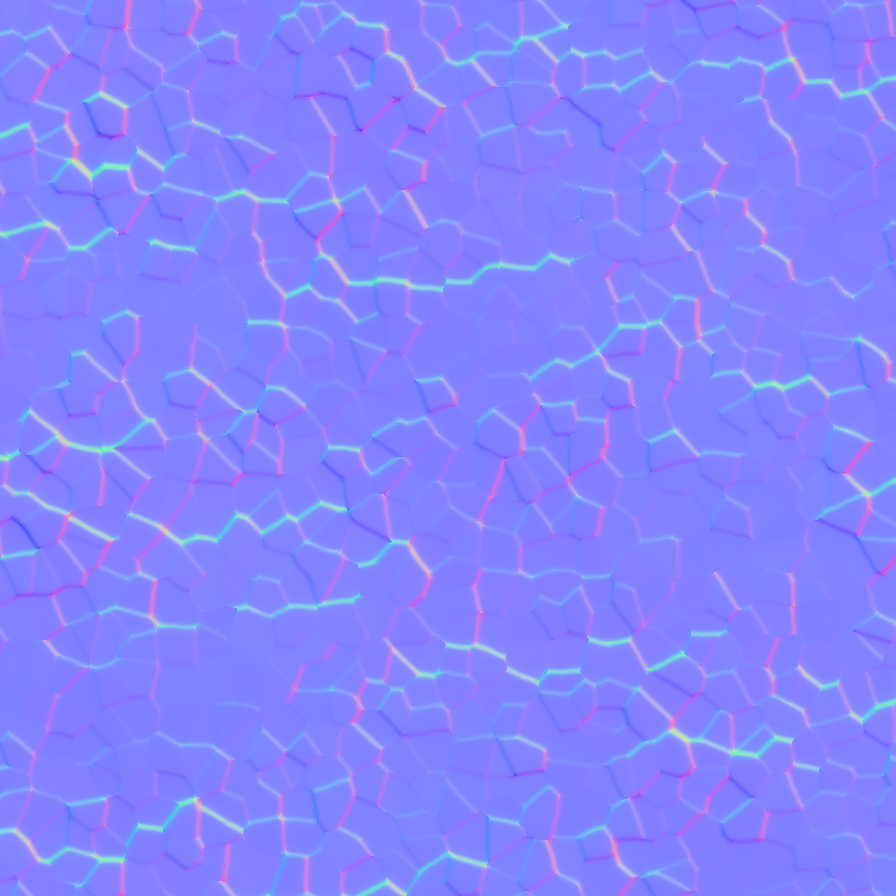
Give the GLSL for this texture map, as a three.js fragment shader.

```glsl
// Tangent-space normal map of cracked, stepped stone: Voronoi plates sit at
// different heights, and every border between two plates is a soft bevel.
// Long terraces descend upward and to the right, on top of random plate heights.

#define CELLS 28.0          // plates across the canvas
#define BEVEL 0.076         // bevel half width, in plates
#define RELIEF 0.72         // random height range of the plates
#define TERRACE_UP 0.95     // drop of the long horizontal steps
#define TERRACE_RIGHT 0.66  // drop of the long vertical steps
#define SHADE_SIDE 0.46     // slope kept on faces turned left or down
#define HALO 0.10           // faint wide shoulder of each bevel
#define FACE_TILT 0.035     // slight lean of each plate
#define SWELL 0.014         // broad undulation of the whole surface
#define WOBBLE 0.012        // unevenness of the borders

varying vec2 vUv;

vec2 hash2(vec2 p) {
  vec2 q = vec2(dot(p, vec2(127.1, 311.7)), dot(p, vec2(269.5, 183.3)));
  return fract(sin(q) * 43758.5453);
}

vec2 plateCenter(vec2 id) {
  return id + hash2(id);
}

// Most plates lie low, a few stand out, more so in rough regions
float plateHeight(vec2 id) {
  float u = hash2(id + 57.3).x;
  vec2 p = id / CELLS;
  float rough = sin(9.0 * p.x + 7.0 * p.y + 1.0) * sin(8.0 * p.y - 11.0 * p.x + 2.0);
  return RELIEF * u * u * u * (0.85 + 0.65 * rough);
}

// Terrace index along x and y, with wandering contours
vec2 terraceLevel(vec2 p) {
  float up = 9.0 * p.y + 0.5 * sin(5.0 * p.x + 1.3) + 0.16 * sin(19.0 * p.x + 6.0 * p.y);
  float right = 11.0 * p.x + 0.5 * sin(7.0 * p.y + 0.6) + 0.2 * sin(23.0 * p.y - 6.0 * p.x);
  return floor(vec2(right, up));
}

// Terraces fade in and out along their length
vec2 terraceStrength(vec2 p) {
  float a = sin(5.0 * p.x + 17.0 * p.y) + 0.6 * sin(12.0 * p.x - 27.0 * p.y + 2.0);
  float b = sin(15.0 * p.x - 11.0 * p.y + 4.0) + 0.6 * sin(21.0 * p.x + 29.0 * p.y);
  return vec2(TERRACE_RIGHT, TERRACE_UP) * smoothstep(-0.5, 0.9, vec2(b, a));
}

// Sharp bevel with a faint shoulder, b in bevel widths from the border
float bevelProfile(float b) {
  return (1.0 - HALO) * exp(-b * b) + HALO * exp(-b * b / 9.0);
}

void main() {
  vec2 p = vUv * CELLS;
  p += WOBBLE * (sin(p.yx * 4.3 + vec2(0.0, 2.0)) + 0.5 * sin(p.yx * 9.7 + p));

  // Nearest plate
  vec2 base = floor(p);
  vec2 home = base;
  float nearest = 100.0;
  for (int j = -1; j <= 1; j++) {
    for (int i = -1; i <= 1; i++) {
      vec2 id = base + vec2(float(i), float(j));
      vec2 r = plateCenter(id) - p;
      float d = dot(r, r);
      if (d < nearest) {
        nearest = d;
        home = id;
      }
    }
  }

  // Sum the bevels toward the surrounding plates
  vec2 center = plateCenter(home);
  float height = plateHeight(home);
  vec2 level = terraceLevel(center / CELLS);
  vec2 slope = vec2(0.0);
  for (int j = -2; j <= 2; j++) {
    for (int i = -2; i <= 2; i++) {
      if (i == 0 && j == 0) continue;
      vec2 id = home + vec2(float(i), float(j));
      vec2 other = plateCenter(id);
      vec2 middle = 0.5 * (center + other);
      vec2 dir = normalize(other - center);
      float border = dot(middle - p, dir) / BEVEL;
      vec2 steps = clamp(terraceLevel(other / CELLS) - level, -1.0, 1.0);
      // Each family of steps shows only on borders that face its way
      vec2 facing = smoothstep(0.1, 0.7, abs(dir));
      float drop = height - plateHeight(id);
      drop += dot(steps * facing, terraceStrength(middle / CELLS));
      slope += dir * drop * bevelProfile(border);
    }
  }

  // Faces turned left or down are shallower
  slope = max(slope, 0.0) + SHADE_SIDE * min(slope, 0.0);
  slope += FACE_TILT * (hash2(home + 11.7) - 0.5) + 0.012;
  slope += SWELL * sin(vUv.yx * vec2(13.0, 10.0) + 5.0 * vUv + vec2(1.0, 3.0));

  vec3 normal = normalize(vec3(slope, 1.0));
  gl_FragColor = vec4(0.5 + 0.5 * normal, 1.0);
}
```
